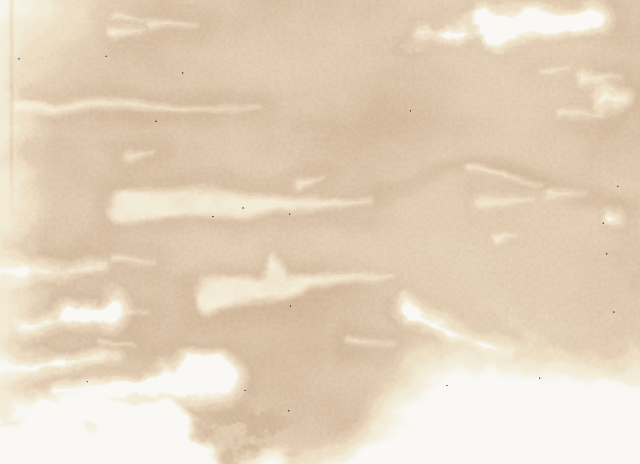
This texture is drawn by a Shadertoy shader. Its source:

```glsl
// Old paper soaked in tea: tan washes bleached by long tapered streaks and a
// pale lower edge. A single stain tone is built from warped gradient noise and
// spear-shaped distances, then coloured by a ramp and roughened by paper grain.

vec2 hash2(vec2 p) {
    vec3 q = fract(p.xyx * vec3(0.1031, 0.1030, 0.0973));
    q += dot(q, q.yzx + 33.33);
    return fract((q.xx + q.yz) * q.zy);
}

float corner(vec2 cell, vec2 offset) {
    float angle = 6.2832 * hash2(cell).x;
    return dot(vec2(cos(angle), sin(angle)), offset);
}

float gradientNoise(vec2 p) {
    vec2 i = floor(p), f = p - i, e = vec2(1, 0);
    vec2 u = f * f * f * (f * (f * 6.0 - 15.0) + 10.0);
    return mix(mix(corner(i, f), corner(i + e, f - e), u.x),
               mix(corner(i + e.yx, f - e.yx), corner(i + 1.0, f - 1.0), u.x), u.y);
}

float fbm(vec2 p) {
    float sum = 0.0, gain = 1.0;
    for (int i = 0; i < 5; i++) {
        sum += gain * gradientNoise(p);
        p = mat2(1.6, 1.2, -1.2, 1.6) * p + 7.3;
        gain *= 0.5;
    }
    return sum;
}

// Depth inside a streak that narrows from tail to tip; negative outside
float spear(vec2 p, vec2 tail, vec2 tip, float halfWidth) {
    vec2 axis = tip - tail, q = p - tail;
    float along = clamp(dot(q, axis) / dot(axis, axis), 0.0, 1.0);
    return halfWidth * (1.0 - 0.9 * along) - length(q - axis * along);
}

float blot(vec2 p, vec2 center, vec2 radius) {
    return exp(-dot((p - center) / radius, (p - center) / radius));
}

vec3 stainColor(float tone) {
    vec3 c = mix(vec3(0.975, 0.973, 0.962), vec3(0.95, 0.925, 0.845), smoothstep(0.0, 0.2, tone));
    c = mix(c, vec3(0.93, 0.87, 0.77), smoothstep(0.2, 0.46, tone));
    c = mix(c, vec3(0.89, 0.81, 0.71), smoothstep(0.46, 0.72, tone));
    return mix(c, vec3(0.825, 0.73, 0.62), smoothstep(0.72, 1.08, tone));
}

void mainImage(out vec4 fragColor, in vec2 fragCoord) {
    vec2 uv = fragCoord / iResolution.y;
    float broad = fbm(uv * vec2(2.5, 5.0) + 3.0);
    float ragged = fbm(uv * 13.0 + 20.0);
    vec2 p = uv + 0.022 * vec2(ragged, fbm(uv * vec2(6.0, 9.0) + 41.0));

    // Broad tan wash, paler to the right
    float tone = 0.87 + 0.16 * broad + 0.05 * ragged;
    tone -= 0.13 * smoothstep(0.75, 1.1, p.x) * smoothstep(1.4, 1.2, p.x);
    tone -= 0.12 * blot(p, vec2(0.62, 0.46), vec2(0.3, 0.06));
    tone += 0.13 * blot(p, vec2(0.84, 0.77), vec2(0.1, 0.08));

    // Dark tide arching across the right half
    float arch = 0.56 + 0.085 * exp(-pow((p.x - 1.03) / 0.16, 2.0));
    tone += 0.13 * smoothstep(0.035, 0.0, abs(p.y - arch)) * smoothstep(0.65, 0.9, p.x);

    // Cream streaks: a few long ones, then scattered slivers
    float cream = spear(p, vec2(0.27, 0.555), vec2(0.8, 0.562), 0.042);
    cream = max(cream, spear(p, vec2(0.45, 0.365), vec2(0.84, 0.398), 0.034));
    cream = max(cream, spear(p, vec2(0.59, 0.39), vec2(0.59, 0.46), 0.035));
    cream = max(cream, spear(p, vec2(0.04, 0.772), vec2(0.56, 0.765), 0.014));
    cream = max(cream, spear(p, vec2(1.01, 0.633), vec2(1.16, 0.598), 0.009));
    for (int i = 0; i < 15; i++) {
        vec2 place = hash2(vec2(i, 5)), shape = hash2(vec2(i, 19));
        vec2 tail = vec2(0.12 + 1.15 * place.x, 0.24 + 0.72 * place.y);
        vec2 reach = vec2(0.03 + 0.09 * shape.x, 0.03 * (shape.y - 0.5));
        cream = max(cream, spear(p, tail, tail + reach, 0.003 + 0.011 * shape.y));
    }

    // Fully bleached streaks and patches, with ragged outlines
    float white = spear(p, vec2(0.24, 0.335), vec2(0.06, 0.293), 0.03);
    white = max(white, spear(p, vec2(0.47, 0.185), vec2(0.13, 0.15), 0.05));
    white = max(white, spear(p, vec2(-0.05, 0.21), vec2(0.25, 0.228), 0.024));
    white = max(white, spear(p, vec2(-0.03, 0.42), vec2(0.22, 0.42), 0.018));
    white = max(white, spear(p, vec2(0.89, 0.32), vec2(1.1, 0.25), 0.018));
    white = max(white, spear(p, vec2(1.06, 0.945), vec2(1.3, 0.965), 0.042));
    white = max(white, spear(p, vec2(1.28, 0.96), vec2(0.9, 0.925), 0.03));
    white = max(white, spear(p, vec2(1.3, 0.79), vec2(1.35, 0.785), 0.018));
    white = max(white, spear(p, vec2(1.315, 0.53), vec2(1.33, 0.53), 0.011));
    white += 0.022 * ragged;

    // Pigment gathers just outside each streak
    float edge = max(cream, white);
    tone += 0.09 * smoothstep(-0.06, -0.012, edge) * smoothstep(0.0, -0.012, edge);
    tone *= 1.0 - (0.68 + 0.2 * ragged) * smoothstep(-0.008, 0.014, cream);
    tone *= 1.0 - 0.45 * smoothstep(-0.025, 0.0, white);
    tone *= 1.0 - smoothstep(-0.004, 0.014, white);

    // Bleached bottom, left margin and upper left corner
    float shore = mix(0.10, -0.05, smoothstep(0.35, 0.5, p.x)) + 0.19 * smoothstep(0.62, 1.0, p.x);
    float fade = mix(0.06, 0.19, smoothstep(0.6, 1.0, p.x));
    tone *= smoothstep(-0.01, fade, p.y - shore + 0.07 * broad + 0.03 * ragged);
    tone *= mix(0.3, 1.0, smoothstep(0.0, 0.11, p.x + 0.06 * broad));
    tone *= 1.0 - 0.8 * blot(p, vec2(0.03, 0.98), vec2(0.17, 0.13));
    tone += 0.5 * blot(p, vec2(0.53, 0.07), vec2(0.07, 0.045)) * smoothstep(-0.1, 0.2, ragged);
    tone += 0.25 * smoothstep(0.008, 0.0, abs(p.x - 0.025 - 0.02 * ragged)) * smoothstep(0.5, 0.7, p.y);

    // Paper grain, fading in the bleached parts, and rare specks
    vec3 color = stainColor(tone);
    float grain = gradientNoise(uv * 115.0) + 0.7 * gradientNoise(uv * 210.0 + 9.0);
    color += 0.022 * grain * smoothstep(0.05, 0.6, tone);
    vec2 cell = floor(uv * 14.0), spot = hash2(cell + 60.0);
    float speck = length(fract(uv * 14.0) - 0.2 - 0.6 * spot);
    color *= 1.0 - 0.55 * smoothstep(0.035, 0.012, speck) * step(0.94, hash2(cell + 91.0).x);
    fragColor = vec4(color, 1.0);
}
```
